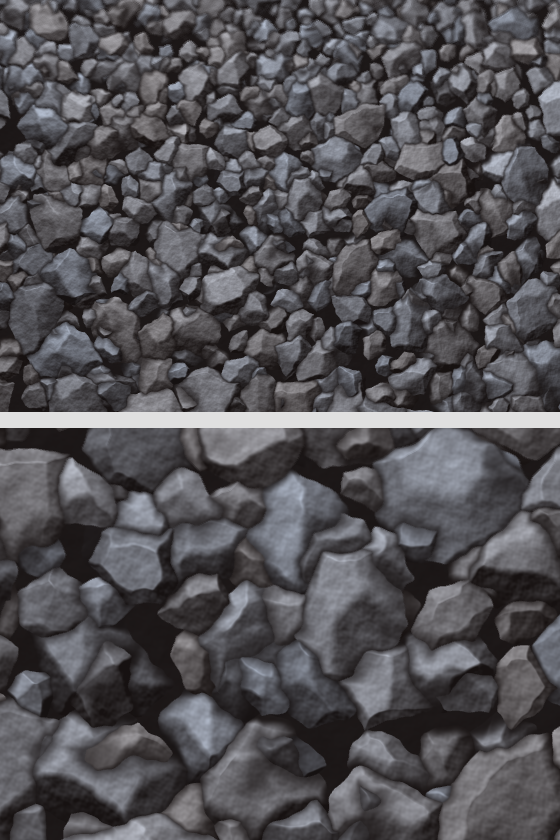
Top: the whole. Bottom: its middle third, enlarged.
A Shadertoy shader for this texture:

```glsl
#define VANISH 2.2      // height of the vanishing point above the lower edge
#define DENSITY 17.5    // large stones per unit of view angle
#define SIDES 7         // side facets of one stone
#define BEVEL 0.07      // rounding between facets
#define ROUGHNESS 0.6   // strength of the surface relief
#define DEFOCUS 0.0035  // blur radius at the far edge
#define SAMPLES 6
#define LIGHT normalize(vec3(-0.3, 0.6, 0.75))
#define SHADE vec3(0.085, 0.067, 0.066)
#define SHEEN vec3(0.61, 0.63, 0.67)

const float TAU = 6.2831853;

vec3 hash3(vec2 p) {
    vec3 v = fract(p.xyx * vec3(0.1031, 0.1030, 0.0973));
    v += dot(v, v.yxz + 33.33);
    return fract((v.xxy + v.yzz) * v.zyx);
}

float cornerSlope(vec2 cell, vec2 offset) {
    float angle = TAU * hash3(cell + 80.0).x;
    return dot(vec2(cos(angle), sin(angle)), offset);
}

float gradientNoise(vec2 p) {
    vec2 i = floor(p), f = p - i;
    vec2 u = f * f * f * (f * (f * 6.0 - 15.0) + 10.0);
    vec2 e = vec2(1.0, 0.0);
    return mix(mix(cornerSlope(i, f), cornerSlope(i + e, f - e), u.x),
               mix(cornerSlope(i + e.yx, f - e.yx), cornerSlope(i + 1.0, f - 1.0), u.x), u.y);
}

float relief(vec2 p) {
    float sum = 0.0, amplitude = 0.5;
    for (int i = 0; i < 4; i++) {
        sum += amplitude * gradientNoise(p);
        p = mat2(1.6, 1.2, -1.2, 1.6) * p + 7.3;
        amplitude *= 0.55;
    }
    return sum;
}

// A facet holds its slope (xy), height (z) and tone (w).
vec4 cutFacet(vec4 a, vec4 b) {
    float t = clamp(0.5 + 0.5 * (a.z - b.z) / BEVEL, 0.0, 1.0);
    vec4 facet = mix(a, b, t);
    facet.z -= BEVEL * t * (1.0 - t);
    return facet;
}

// Convex stone of unit radius: a tilted top cut by sloping sides.
vec4 stone(vec2 p, vec2 id) {
    vec3 r = hash3(id + 3.7);
    vec2 tilt = (r.xy - 0.5) * 0.75;
    vec2 shortAxis = vec2(cos(r.z * TAU), sin(r.z * TAU));
    vec4 body = vec4(tilt, 0.5 + dot(tilt, p), r.x);
    for (int i = 0; i < SIDES; i++) {
        vec3 h = hash3(id + vec2(7.3, 3.1) * float(i + 1));
        float angle = (float(i) + 0.8 * h.x) * TAU / float(SIDES);
        vec2 dir = vec2(cos(angle), sin(angle));
        float reach = 0.82 + 0.25 * h.y - 0.28 * abs(dot(dir, shortAxis));
        float steep = mix(0.65, 2.6, h.z * h.z) * (1.0 + 0.7 * max(dir.y, 0.0));
        body = cutFacet(body, vec4(-dir * steep, steep * (reach - dot(dir, p)), h.y));
    }
    return body;
}

// Piles one grid of stones; rim keeps the height of the nearest rival.
void pile(vec2 p, float scale, float layer, inout vec4 top, inout float rim, inout vec3 kind) {
    vec2 cell = floor(p * scale);
    for (int y = -1; y <= 1; y++)
    for (int x = -1; x <= 1; x++) {
        vec2 id = cell + vec2(x, y) + 60.0 + 130.0 * layer;
        vec3 r = hash3(id), trait = hash3(id + 41.3);
        vec2 centre = (cell + vec2(x, y) + 0.12 + 0.76 * r.xy) / scale;
        float radius = mix(0.48, 0.86, r.z) / scale;
        vec4 body = stone((p - centre) / radius, id);
        bool covers = body.z > 0.0;
        body.z = body.z * radius + 0.05 + 0.27 * trait.x;
        if (covers && body.z > top.z) {
            rim = max(rim, top.z);
            top = body;
            kind = trait;
        } else {
            rim = max(rim, body.z);
        }
    }
}

vec3 gravel(vec2 view) {
    // Conformal perspective: stones shrink evenly towards the vanishing point
    vec2 ray = vec2(view.x, VANISH - view.y);
    vec2 p = DENSITY * vec2(atan(ray.x, ray.y), -log(length(ray)));
    vec2 chipped = p + 0.07 * vec2(gradientNoise(p * 3.0), gradientNoise(p * 3.0 + 19.0))
                     + 0.025 * vec2(gradientNoise(p * 9.0), gradientNoise(p * 9.0 + 31.0));
    vec4 top = vec4(0.0);
    float rim = 0.0;
    vec3 kind = vec3(0.5);
    pile(chipped, 1.0, 0.0, top, rim, kind);
    pile(chipped, 1.8, 1.0, top, rim, kind);

    // Light, glossy facets and dark crevices
    vec3 normal = normalize(vec3(-top.xy, 1.0));
    float diffuse = max(dot(normal, LIGHT), 0.0);
    float gloss = pow(max(dot(normal, normalize(LIGHT + vec3(0.0, 0.3, 0.4))), 0.0), 14.0);
    float grain = relief(p * 4.0);
    float emboss = grain - relief(p * 4.0 + LIGHT.xy * 0.16);
    float open = smoothstep(-0.1, 0.16, top.z - rim) * smoothstep(-0.03, 0.24, top.z);
    float tone = 0.1 + 0.68 * diffuse + 0.22 * gloss * kind.y;
    tone += 0.2 * (top.w - 0.5) + 0.16 * (kind.z - 0.5) + 0.2 * grain + ROUGHNESS * emboss;
    tone = tone * mix(0.08, 1.1, open) + 0.14 * (view.y - 0.35) * open;
    vec3 tint = mix(vec3(1.04, 0.99, 0.95), vec3(0.98, 1.0, 1.03), kind.y);
    return mix(SHADE, SHEEN, clamp(tone, 0.0, 1.2)) * tint;
}

void mainImage(out vec4 fragColor, in vec2 fragCoord) {
    vec2 view = (fragCoord - vec2(0.5 * iResolution.x, 0.0)) / iResolution.y;
    float spread = 0.6 / iResolution.y + DEFOCUS * pow(clamp(view.y, 0.0, 1.0), 4.0);
    vec3 color = vec3(0.0);
    for (int i = 0; i < SAMPLES; i++) {
        float angle = 2.39996 * float(i);
        float radius = spread * sqrt((float(i) + 0.5) / float(SAMPLES));
        color += gravel(view + radius * vec2(cos(angle), sin(angle)));
    }
    fragColor = vec4(color / float(SAMPLES), 1.0);
}
```
